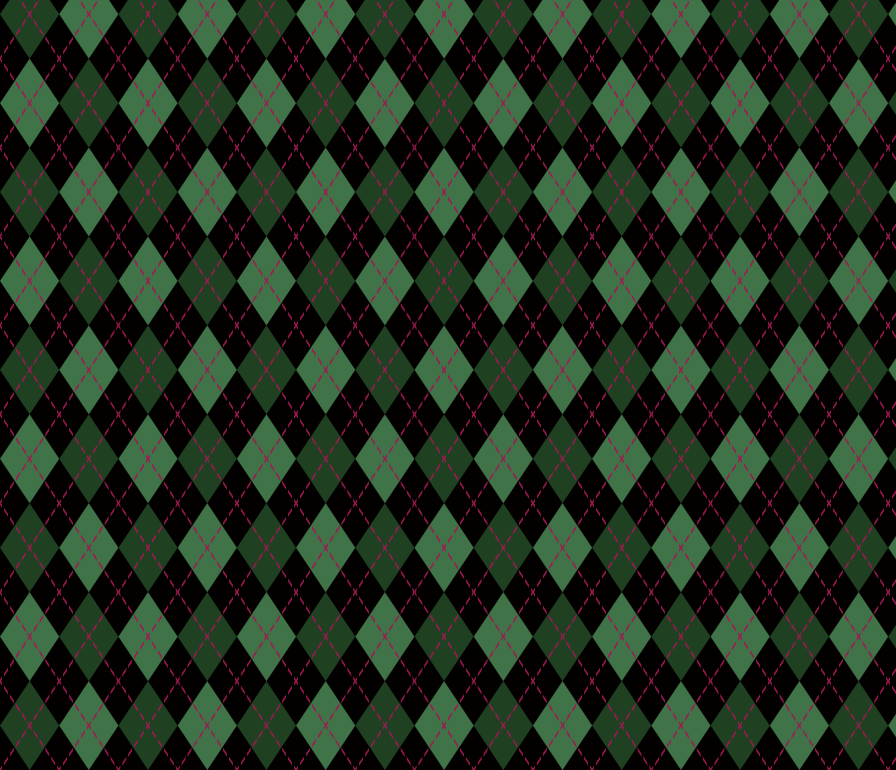
This pattern is drawn by a WebGL 1 fragment shader. Its source:

```glsl
precision highp float;
// Argyle: rows of touching tall diamonds, alternating light and dark green
// on near-black, overlaid with a lattice of thin dashed crimson diagonals.
// Diamonds and lines come from one cell grid; lengths are in canvas heights.

uniform vec2 u_resolution;

const vec2 CELL = vec2(0.07690, 0.11548);

// Soft coverage of a signed distance, positive inside.
float coverage(float inside, float softness) {
  return smoothstep(-softness, softness, inside);
}

// Dashed line along every integer value of "across"; "along" runs 0..1 per cell.
float dashedLine(float across, float along, float slope, float softness) {
  float offLine = abs(fract(across + 0.5) - 0.5) / slope;
  float offDash = abs(fract(along * 10.0 + 0.5) - 0.5);
  float dashPeriod = length(CELL) / 10.0;
  return coverage(0.00104 - offLine, softness)
       * coverage((0.34 - offDash) * dashPeriod, softness);
}

void main() {
  float pixel = 1.0 / u_resolution.y;
  vec2 grid = gl_FragCoord.xy * pixel / CELL;
  float slope = length(1.0 / CELL);

  // Diamonds, coloured as a checkerboard of cells
  vec2 cell = floor(grid);
  vec2 local = abs(fract(grid) - 0.5);
  float diamond = (0.5 - local.x - local.y) / slope;
  float isLight = mod(cell.x + cell.y, 2.0);
  vec3 green = mix(vec3(0.12, 0.25, 0.13), vec3(0.25, 0.45, 0.28), isLight);
  vec3 color = mix(vec3(0.01, 0.0, 0.0), green, coverage(diamond, 0.75 * pixel));

  // Dashed diagonals crossing at the centre of every diamond
  float rising = dashedLine(grid.x - grid.y, grid.x, slope, 0.75 * pixel);
  float falling = dashedLine(grid.x + grid.y, grid.x, slope, 0.75 * pixel);
  color = mix(color, vec3(0.62, 0.10, 0.32), max(rising, falling));

  gl_FragColor = vec4(color, 1.0);
}
```
